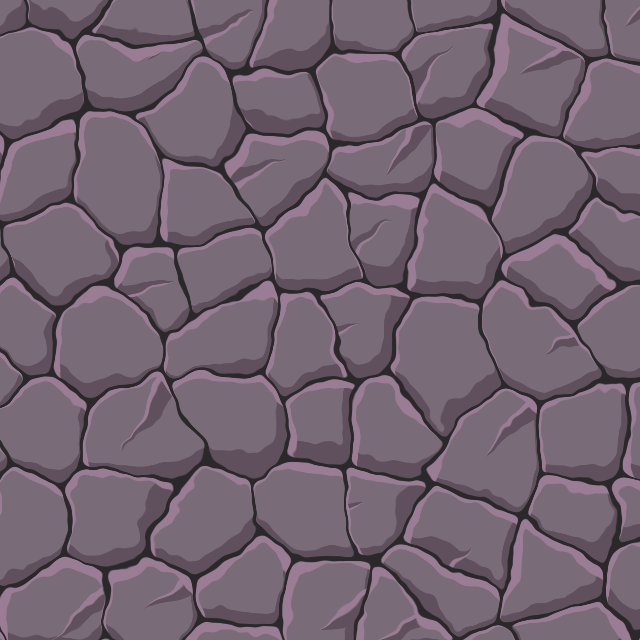
Give the GLSL for this texture, as a three.js fragment shader.

```glsl
// Hand-painted cracked stone: a jittered Voronoi pattern with wobbly borders.
// Each border yields a dark crack, a light rim on faces turned up and a
// shadow band on faces turned down; some stones also get tapered gashes.
varying vec2 vUv;

const float STONES_ACROSS = 7.5;
const float EDGE_BLUR = 0.001;
const vec2 LIGHT_DIR = vec2(-0.29, 0.957);

const vec3 STONE = vec3(0.475, 0.423, 0.472);
const vec3 SHADOW = vec3(0.375, 0.308, 0.362);
const vec3 RIM = vec3(0.602, 0.488, 0.582);
const vec3 CRACK = vec3(0.165, 0.155, 0.168);

float hash(vec2 p) {
  vec3 q = fract(p.xyx * vec3(0.1031, 0.1030, 0.0973));
  q += dot(q, q.yzx + 33.33);
  return fract((q.x + q.y) * q.z);
}

vec2 hash2(vec2 p) {
  return vec2(hash(p + 17.3), hash(p + 61.7));
}

float noise(vec2 p) {
  vec2 cell = floor(p);
  vec2 f = fract(p);
  f = f * f * (3.0 - 2.0 * f);
  float low = mix(hash(cell), hash(cell + vec2(1.0, 0.0)), f.x);
  float high = mix(hash(cell + vec2(0.0, 1.0)), hash(cell + 1.0), f.x);
  return mix(low, high, f.y);
}

// Signed two-axis wobble, about -0.5 to 0.5 on each axis
vec2 wobble(vec2 p) {
  return vec2(noise(p + 20.0), noise(p + 70.0)) - 0.5;
}

float smoothMin(float a, float b, float k) {
  float h = max(k - abs(a - b), 0.0) / k;
  return min(a, b) - h * h * k * 0.25;
}

// Coverage of the region where the distance is negative
float fill(float d) {
  return 1.0 - smoothstep(-EDGE_BLUR, EDGE_BLUR, d);
}

vec2 stoneCentre(vec2 cell) {
  return cell + 0.08 + 0.84 * hash2(cell);
}

// Grid cell of the nearest stone centre
vec2 nearestStone(vec2 p) {
  vec2 best = vec2(0.0);
  float bestDist = 100.0;
  for (int y = -1; y <= 1; y++) {
    for (int x = -1; x <= 1; x++) {
      vec2 cell = floor(p) + vec2(float(x), float(y));
      vec2 d = stoneCentre(cell) - p;
      if (dot(d, d) < bestDist) {
        bestDist = dot(d, d);
        best = cell;
      }
    }
  }
  return best;
}

// Distances to crack line (x), rim band (y) and shadow band (z)
vec3 borderBands(vec2 p, vec2 stone, float rimWidth, float shadowWidth) {
  vec3 bands = vec3(1.0);
  vec2 toOwn = stoneCentre(stone) - p;
  for (int y = -2; y <= 2; y++) {
    for (int x = -2; x <= 2; x++) {
      if (x == 0 && y == 0) continue;
      vec2 toOther = stoneCentre(stone + vec2(float(x), float(y))) - p;
      vec2 normal = normalize(toOther - toOwn);
      float d = dot(0.5 * (toOwn + toOther), normal) / STONES_ACROSS;
      float facing = dot(normal, LIGHT_DIR);
      float rim = d - rimWidth * smoothstep(-0.35, 0.7, facing);
      float shade = d - shadowWidth * smoothstep(-0.05, 0.8, -facing);
      bands.x = smoothMin(bands.x, d, 0.011);
      bands.y = smoothMin(bands.y, rim, 0.008);
      bands.z = smoothMin(bands.z, shade, 0.012);
    }
  }
  return bands;
}

// Tapered gash widening toward the border: shadow (x) and lit lip (y)
vec2 gash(vec2 p, vec2 stone, float ragged) {
  float angle = mix(0.2, 0.9, hash(stone + 5.0));
  angle += 3.14159 * step(0.6, hash(stone + 9.0));
  vec2 along = vec2(cos(angle), sin(angle));
  vec2 local = (p - stoneCentre(stone)) / STONES_ACROSS;
  float s = dot(local, along) + 0.015;
  float t = dot(local, vec2(-along.y, along.x)) + ragged * 0.006;
  float width = 0.28 * max(s, 0.0);
  float present = step(hash(stone + 31.0), 0.32) * step(0.0, s);
  float shade = fill(abs(t) - 0.5 * width);
  float lip = fill(abs(t - 0.75 * width) - 0.2 * width);
  return present * vec2(shade, lip);
}

void main() {
  // Bend the borders at a broad, a middle and a fine scale
  vec2 bent = vUv + 0.034 * wobble(vUv * 10.0)
            + 0.013 * wobble(vUv * 29.0) + 0.004 * wobble(vUv * 75.0);
  vec2 p = bent * STONES_ACROSS;
  vec2 stone = nearestStone(p);

  // Uneven brush pressure for the painted bands
  float ragged = noise(vUv * 55.0) - 0.5;
  float rimWidth = 0.004 + 0.018 * noise(vUv * 19.0 + 40.0) + 0.005 * ragged;
  float shadowWidth = 0.006 + 0.026 * noise(vUv * 13.0 + 90.0) + 0.006 * ragged;
  float crackWidth = 0.0016 + 0.0024 * noise(vUv * 24.0 + 8.0);

  vec3 bands = borderBands(p, stone, rimWidth, shadowWidth);
  vec2 cut = gash(p, stone, ragged);

  // Paint from the stone face up to the cracks
  vec3 color = mix(STONE, SHADOW, max(fill(bands.z), cut.x));
  color = mix(color, RIM, max(fill(bands.y), cut.y));
  color = mix(color, CRACK, fill(bands.x - crackWidth));
  gl_FragColor = vec4(color, 1.0);
}
```
